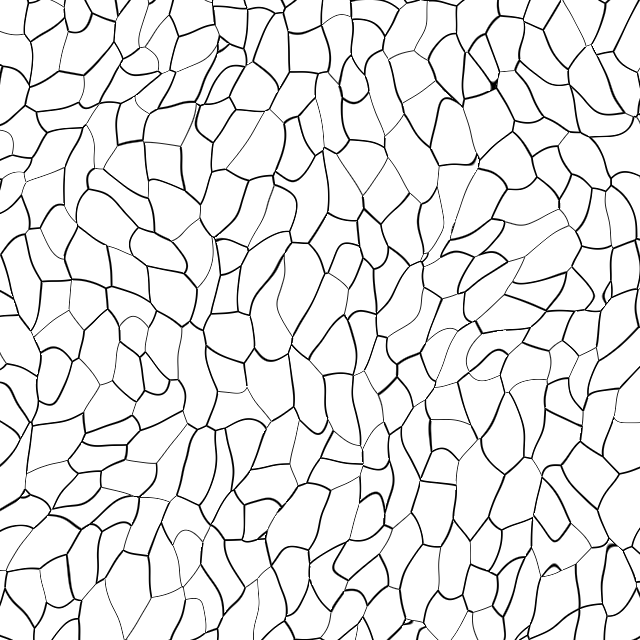
This pattern is drawn by a WebGL 1 fragment shader. Its source:

```glsl
precision highp float;
// Outlines of irregular, often elongated grains on white.
// A Voronoi diagram in which every seed has its own stretched metric;
// each border between two cells gets either a bold or a hairline stroke.

uniform vec2 u_resolution;

vec2 hash2(vec2 p) {
  vec3 q = fract(p.xyx * vec3(0.1031, 0.1030, 0.0973));
  q += dot(q, q.yzx + 33.33);
  return fract((q.xx + q.yz) * q.zy);
}

float cornerSlope(vec2 corner, vec2 offset) {
  return dot(hash2(corner) * 2.0 - 1.0, offset);
}

float gradientNoise(vec2 p) {
  vec2 i = floor(p), f = fract(p);
  vec2 u = f * f * f * (f * (f * 6.0 - 15.0) + 10.0);
  vec2 e = vec2(1.0, 0.0);
  float low = mix(cornerSlope(i, f), cornerSlope(i + e, f - e), u.x);
  float high = mix(cornerSlope(i + e.yx, f - e.yx), cornerSlope(i + 1.0, f - 1.0), u.x);
  return mix(low, high, u.y);
}

// Stretched distance to a seed in x, its gradient in yz.
vec3 grainMetric(vec2 offset, vec2 cell, vec2 seed) {
  vec2 shape = hash2(cell + 71.0);
  float angle = 1.4 + 2.4 * gradientNoise(seed * 0.19 + 40.0) + 0.8 * (shape.x - 0.5);
  float stretch = mix(1.0, 1.8, shape.y);
  vec2 along = vec2(cos(angle), sin(angle));
  vec2 across = vec2(-along.y, along.x);
  vec2 local = vec2(dot(offset, along) / stretch, dot(offset, across) * stretch);
  float d = max(length(local), 1e-4);
  vec2 slope = (along * local.x / stretch + across * local.y * stretch) / d;
  return vec3(d, slope);
}

void main() {
  float grainsAcross = 18.0;
  float side = min(u_resolution.x, u_resolution.y);
  vec2 p = gl_FragCoord.xy / side * grainsAcross + 20.0;

  // Bend the borders gently.
  p += 0.28 * vec2(gradientNoise(p * 0.8), gradientNoise(p * 0.8 + 57.0));

  // Find the two nearest grains.
  vec3 nearest = vec3(1e3, 0.0, 0.0), second = nearest;
  vec2 nearestCell = vec2(0.0), secondCell = vec2(0.0);
  for (int y = -3; y <= 3; y++) {
    for (int x = -3; x <= 3; x++) {
      vec2 cell = floor(p) + vec2(float(x), float(y));
      // Leave out some seeds so that grain sizes vary.
      if (hash2(cell + 13.0).x < 0.18) continue;
      vec2 seed = cell + 0.08 + 0.84 * hash2(cell);
      vec3 metric = grainMetric(p - seed, cell, seed);
      if (metric.x < nearest.x) {
        second = nearest;
        secondCell = nearestCell;
        nearest = metric;
        nearestCell = cell;
      } else if (metric.x < second.x) {
        second = metric;
        secondCell = cell;
      }
    }
  }

  // Distance to the shared border, in canvas units.
  float steepness = max(length(second.yz - nearest.yz), 0.45);
  float border = (second.x - nearest.x) / steepness / grainsAcross;

  // Stroke width depends on the pair of grains that meet.
  float pairValue = hash2(nearestCell + secondCell + 5.0).y;
  float strokeWidth = pairValue < 0.24 ? 0.0012 : 0.0027;
  float ink = clamp((0.5 * strokeWidth - border) * side + 0.5, 0.0, 1.0);

  gl_FragColor = vec4(vec3(1.0 - ink), 1.0);
}
```
